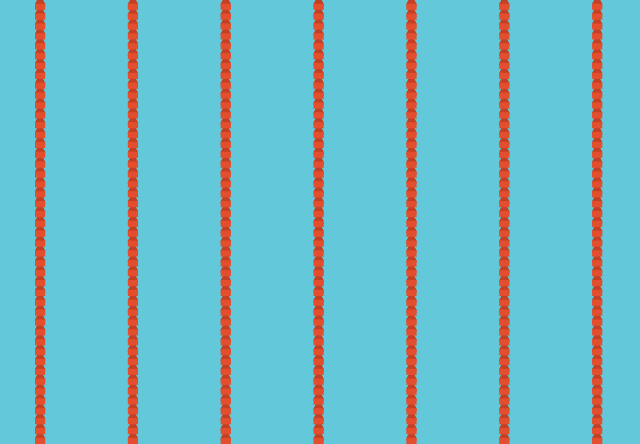
Reproduce this pattern procedurally as a Shadertoy shader.

```glsl
// Vertical strands of stacked red blocks with dark sloped tops on a flat blue ground.

// Antialiased coverage of a shape from its signed distance, both in row units.
float coverage(float dist, float pixel) {
    return clamp(0.5 - dist / pixel, 0.0, 1.0);
}

// Signed offset from the nearest repeat of a centre.
float repeatAround(float v, float centre, float period) {
    return (fract((v - centre) / period + 0.5) - 0.5) * period;
}

void mainImage(out vec4 fragColor, in vec2 fragCoord) {
    // One unit is one block row; 45 rows fill the height.
    float pixel = 45.0 / iResolution.y;
    vec2 p = vec2(fragCoord.x - 0.5 * iResolution.x, fragCoord.y) * pixel;

    float x = abs(repeatAround(p.x, -0.14, 9.41));
    float bodyY = repeatAround(p.y, 0.31, 1.0);
    float topY = repeatAround(p.y, 0.81, 1.0);

    vec3 color = vec3(0.385, 0.785, 0.855);

    // Sloped tops continue behind the bodies, leaving no gaps at the seams.
    float topHalfWidth = min(0.51, 0.41 - 0.526 * topY);
    color = mix(color, vec3(0.77, 0.25, 0.14), coverage(x - topHalfWidth, pixel));

    // Square-cornered block bodies.
    float body = max(x - 0.515, abs(bodyY) - 0.31);
    color = mix(color, vec3(0.89, 0.31, 0.18), coverage(body, pixel));

    fragColor = vec4(color, 1.0);
}
```
